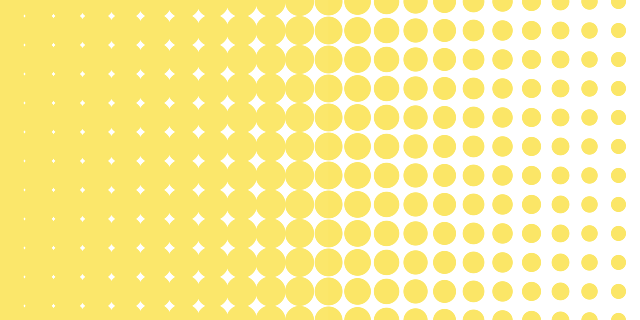
A Shadertoy shader for this pattern:

```glsl
const vec3 PAPER = vec3(1.0);
const vec3 YELLOW_LEFT = vec3(0.984, 0.906, 0.420);
const vec3 YELLOW_RIGHT = vec3(0.984, 0.900, 0.402);

// Lengths are in canvas heights
const float PITCH = 0.0906;
const vec2 GRID_ORIGIN = vec2(0.0302, -0.0013);
const float TONE_EDGE = 1.026;

// Dot radius falls from left to right around a reference column
const float REFERENCE_X = 1.12;
const float REFERENCE_RADIUS = 0.0417;
const float RADIUS_SLOPE = 0.0208;
const float RADIUS_CURVE = 0.0018;

float dotRadius(float x) {
    float d = x - REFERENCE_X;
    return REFERENCE_RADIUS - RADIUS_SLOPE * d - RADIUS_CURVE * d * d;
}

// Signed distance to the union of the nearest dots
float halftoneDistance(vec2 p) {
    vec2 cell = floor((p - GRID_ORIGIN) / PITCH + 0.5);
    float nearest = 1e3;
    for (int i = -1; i <= 1; i++) {
        vec2 center = GRID_ORIGIN + PITCH * (cell + vec2(float(i), 0.0));
        nearest = min(nearest, length(p - center) - dotRadius(center.x));
    }
    return nearest;
}

void mainImage(out vec4 fragColor, in vec2 fragCoord) {
    vec2 p = fragCoord / iResolution.y;
    float pixel = 1.0 / iResolution.y;

    // Ink coverage with a one-pixel soft edge
    float ink = 1.0 - smoothstep(-0.5 * pixel, 0.5 * pixel, halftoneDistance(p));

    // Slightly deeper yellow on the right side
    float tone = smoothstep(TONE_EDGE - pixel, TONE_EDGE + pixel, p.x);
    vec3 yellow = mix(YELLOW_LEFT, YELLOW_RIGHT, tone);

    fragColor = vec4(mix(PAPER, yellow, ink), 1.0);
}
```
